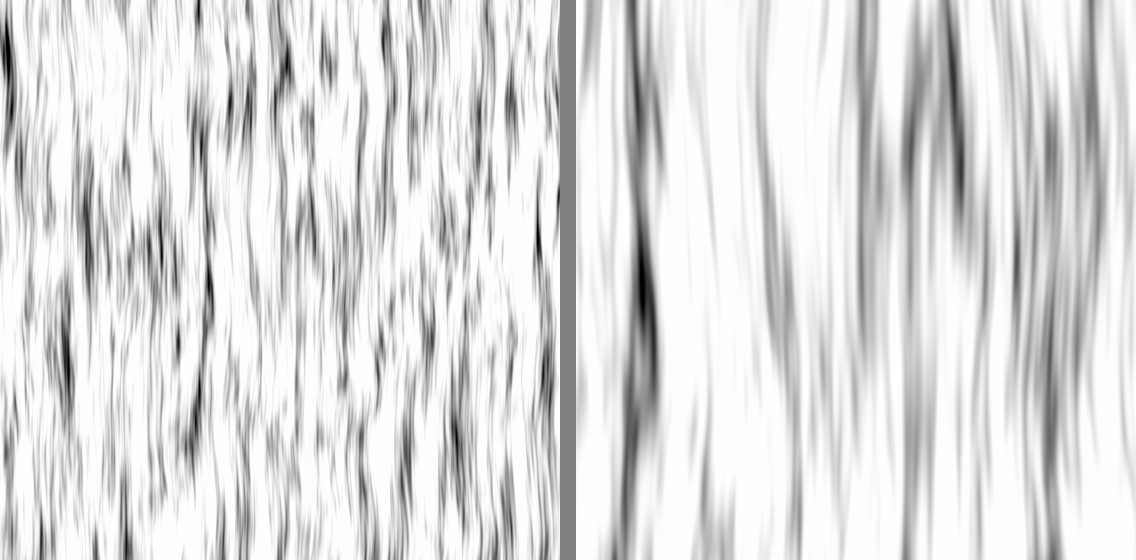
Left: the whole. Right: its middle third, enlarged.
A WebGL 2 fragment shader for this texture:

```glsl
#version 300 es
precision highp float;

uniform vec2 u_resolution;
out vec4 outColor;

// Unit gradient for a lattice cell, from an integer hash
vec2 latticeGradient(vec2 cell) {
    uvec2 q = uvec2(ivec2(cell) + 4096);
    uint h = q.x * 1597334677u ^ q.y * 3812015801u;
    h = (h ^ (h >> 15)) * 2246822519u;
    h = (h ^ (h >> 13)) * 3266489917u;
    float angle = 6.28318 * float((h ^ (h >> 16)) & 65535u) / 65536.0;
    return vec2(cos(angle), sin(angle));
}

float gradientNoise(vec2 p) {
    vec2 cell = floor(p);
    vec2 f = p - cell;
    vec2 fade = f * f * f * (f * (f * 6.0 - 15.0) + 10.0);
    vec2 right = vec2(1.0, 0.0);
    vec2 up = vec2(0.0, 1.0);
    float a = dot(latticeGradient(cell), f);
    float b = dot(latticeGradient(cell + right), f - right);
    float c = dot(latticeGradient(cell + up), f - up);
    float d = dot(latticeGradient(cell + 1.0), f - 1.0);
    return mix(mix(a, b, fade.x), mix(c, d, fade.x), fade.y);
}

// Octaves of tall, narrow noise, scaled to unit deviation
float fibres(vec2 p) {
    vec2 frequency = vec2(28.0, 3.3);
    float amplitude = 1.0;
    float total = 0.0;
    float energy = 0.0;
    for (int i = 0; i < 4; i++) {
        // Octaves finer than the pixel grid fade out
        float visible = 1.0 - smoothstep(0.5, 1.0, frequency.x / u_resolution.x);
        vec2 offset = vec2(17.3, 41.7) * float(i + 1);
        total += visible * amplitude * gradientNoise(p * frequency + offset);
        energy += amplitude * amplitude;
        frequency *= vec2(2.0, 1.7);
        amplitude *= 0.8;
    }
    return total / (0.216 * sqrt(energy));
}

void main() {
    vec2 uv = gl_FragCoord.xy / u_resolution;

    // Gentle sway and staggered heights
    vec2 warped = uv;
    warped.x += 0.012 * gradientNoise(uv * vec2(9.0, 5.0) + 71.3);
    warped.y += 0.12 * gradientNoise(uv * vec2(14.0, 2.0) + 23.9);

    // Dark streaks rising out of white
    float density = max(fibres(warped) + 0.7, 0.0);
    float ink = 0.115 * pow(density, 1.6);
    outColor = vec4(vec3(clamp(0.995 - ink, 0.0, 1.0)), 1.0);
}
```
